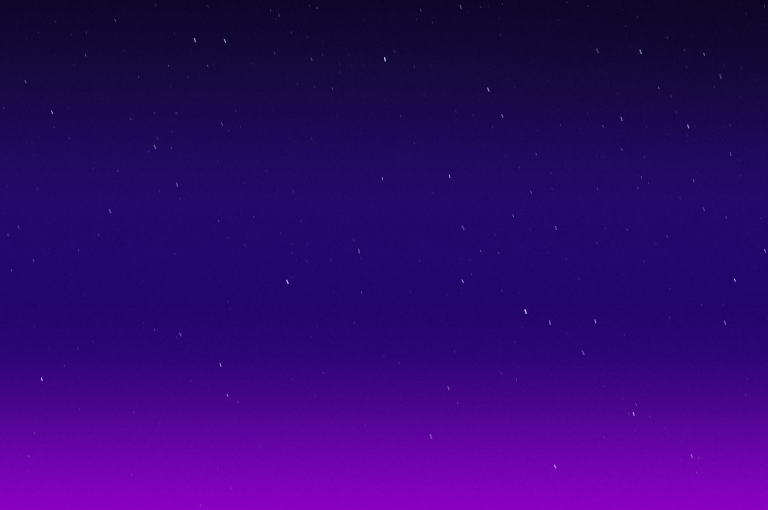
A WebGL 2 fragment shader for this background:

```glsl
#version 300 es
precision highp float;
// Night sky: a vertical gradient from near-black indigo through deep blue-violet
// to a bright purple horizon, scattered with small tilted star streaks.
// Stars come from hashed grid cells in three layers, each drawn as a soft capsule.

#define STAR_COLOR vec3(0.78, 0.76, 0.98)
#define STAR_TILT vec2(-0.34, 0.94)
#define BRIGHT_ROWS 15.0
#define FAINT_ROWS 25.0
#define DUST_ROWS 34.0
#define GRAIN_ROWS 340.0
#define GRAIN_AMOUNT 0.012
#define CORNER_SHADE 0.10

uniform vec2 u_resolution;
out vec4 fragColor;

const int STOPS = 11;
// Sky colours at equal steps from the horizon to the zenith.
const vec3 SKY[STOPS] = vec3[STOPS](
  vec3(0.545, 0.000, 0.770),
  vec3(0.430, 0.015, 0.680),
  vec3(0.295, 0.020, 0.560),
  vec3(0.182, 0.020, 0.465),
  vec3(0.137, 0.022, 0.420),
  vec3(0.137, 0.030, 0.425),
  vec3(0.139, 0.035, 0.425),
  vec3(0.122, 0.035, 0.370),
  vec3(0.100, 0.035, 0.290),
  vec3(0.075, 0.035, 0.220),
  vec3(0.060, 0.020, 0.165)
);

// Sine-free hash: three values in 0..1 per cell.
vec3 hash3(vec2 cell) {
  vec3 q = fract(cell.xyx * vec3(0.1031, 0.1030, 0.0973));
  q += dot(q, q.yxz + 33.33);
  return fract((q.xxy + q.yzz) * q.zyx);
}

vec3 skyColor(float height) {
  float s = clamp(height, 0.0, 1.0) * float(STOPS - 1);
  int i = min(int(s), STOPS - 2);
  return mix(SKY[i], SKY[i + 1], s - float(i));
}

float capsule(vec2 p, vec2 halfAxis) {
  float along = clamp(dot(p, halfAxis) / dot(halfAxis, halfAxis), -1.0, 1.0);
  return length(p - halfAxis * along);
}

// One scattered layer: at most one streak per cell, kept clear of the cell edge.
float starLayer(vec2 p, float rows, float density, float size, float seed) {
  vec2 cell = floor(p * rows);
  vec3 place = hash3(cell + seed);
  vec3 look = hash3(cell + seed + 57.0);
  vec2 center = (cell + mix(vec2(0.15), vec2(0.85), place.xy)) / rows;
  float scale = size * mix(0.65, 1.15, look.x);
  vec2 halfAxis = normalize(STAR_TILT + vec2(0.3 * (look.y - 0.5), 0.0)) * scale;
  float pixel = 1.0 / u_resolution.y;
  float edge = capsule(p - center, halfAxis) - 0.45 * scale;
  float coverage = clamp(0.5 - edge / pixel, 0.0, 1.0);
  // Fewer stars survive in the glow near the horizon.
  float present = step(place.z, density * mix(0.35, 1.0, smoothstep(0.05, 0.5, center.y)));
  return coverage * present * mix(0.3, 1.0, look.z * look.z);
}

void main() {
  vec2 p = gl_FragCoord.xy / u_resolution.y;
  vec2 uv = gl_FragCoord.xy / u_resolution;

  // Sky, slightly darker towards the upper right.
  vec3 color = skyColor(uv.y);
  color *= 1.0 - CORNER_SHADE * smoothstep(0.5, 1.0, uv.x) * smoothstep(0.6, 1.0, uv.y);

  // Fine sensor-like grain.
  color += GRAIN_AMOUNT * (hash3(floor(p * GRAIN_ROWS)).x - 0.5);

  // Bright streaks, faint streaks and barely visible dust.
  float stars = starLayer(p, BRIGHT_ROWS, 0.20, 0.0029, 11.0);
  stars = max(stars, 0.50 * starLayer(p, FAINT_ROWS, 0.16, 0.0017, 131.0));
  stars = max(stars, 0.28 * starLayer(p, DUST_ROWS, 0.14, 0.0014, 271.0));
  color = mix(color, STAR_COLOR, stars);

  fragColor = vec4(clamp(color, 0.0, 1.0), 1.0);
}
```
